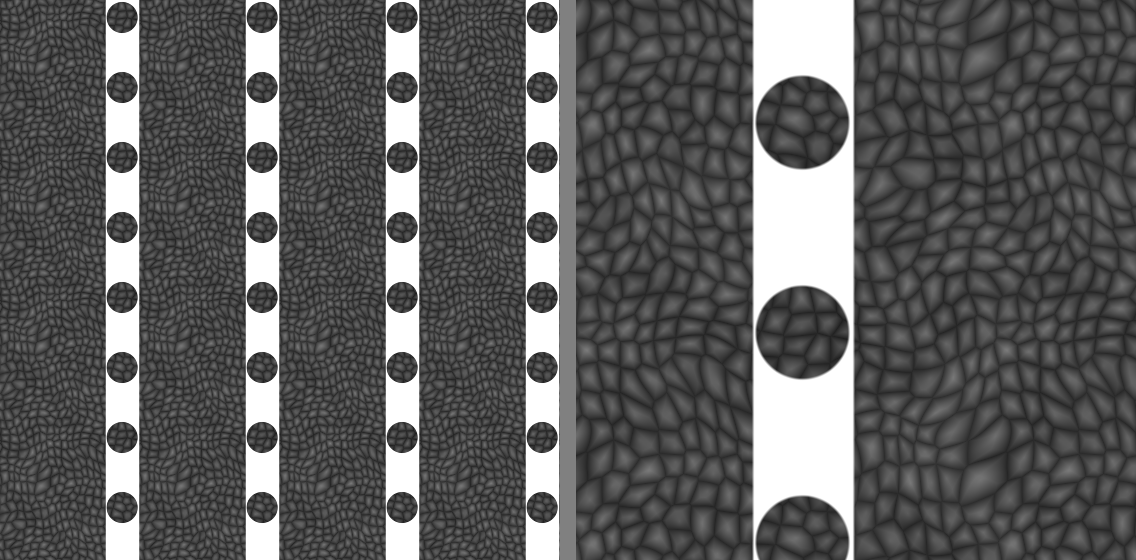
Left, the full canvas; right, a detail of the centre.
A three.js fragment shader for this pattern:

```glsl
// Dark grained-leather stripes parted by white bands, each band holding a row of leather dots.
// The grain is a warped, lightly jittered Voronoi lattice that wraps on every tile;
// bands and dots are distance functions repeated over a 4 by 4 tiling.

varying vec2 vUv;

const float TAU = 6.2831853;
const float TILES = 4.0;
const float EDGE = 0.004;              // half width of the smoothed edges, in tiles
const vec2 GRAIN = vec2(18.0, 16.0);   // leather cells per tile
const float JITTER = 0.56;
const float BAND_CENTRE = 0.875;
const float BAND_HALF_WIDTH = 0.120;
const vec2 DOT_CENTRE = vec2(0.8725, 0.375);
const float DOT_SPACING = 0.5;
const float DOT_RADIUS = 0.111;

vec2 hash22(vec2 p) {
  vec3 h = fract(p.xyx * vec3(0.1031, 0.1030, 0.0973));
  h += dot(h, h.yzx + 33.33);
  return fract((h.xx + h.yz) * h.zy);
}

// Two channels of value noise that wrap after 'period' lattice cells
vec2 tiledNoise(vec2 p, vec2 period, float seed) {
  vec2 i = floor(p);
  vec2 f = fract(p);
  f = f * f * (3.0 - 2.0 * f);
  vec2 a = hash22(mod(i, period) + seed);
  vec2 b = hash22(mod(i + vec2(1.0, 0.0), period) + seed);
  vec2 c = hash22(mod(i + vec2(0.0, 1.0), period) + seed);
  vec2 d = hash22(mod(i + 1.0, period) + seed);
  return mix(mix(a, b, f.x), mix(c, d, f.x), f.y);
}

// Long sways and small irregular pulls that bend the rows and columns
vec2 warp(vec2 p) {
  vec2 sway = vec2(0.016 * sin(TAU * (2.0 * p.y + p.x)),
                   0.035 * cos(TAU * p.x) + 0.014 * sin(TAU * (3.0 * p.x + p.y)));
  vec2 pull = tiledNoise(p * 5.0, vec2(5.0), 17.0) - 0.5;
  vec2 crimp = tiledNoise(p * 11.0, vec2(11.0), 43.0) - 0.5;
  return p + sway + 0.055 * pull + 0.022 * crimp;
}

// Gap between the two nearest cell centres: 0 in the creases, near 1 on the bumps
float creaseDistance(vec2 p, vec2 period) {
  vec2 cell = floor(p);
  vec2 f = fract(p);
  float nearest = 9.0;
  float second = 9.0;
  for (int y = -2; y <= 2; y++) {
    for (int x = -2; x <= 2; x++) {
      vec2 offset = vec2(float(x), float(y));
      vec2 jitter = (hash22(mod(cell + offset, period) + 5.0) - 0.5) * JITTER;
      float d = length(offset + 0.5 + jitter - f);
      second = min(second, max(nearest, d));
      nearest = min(nearest, d);
    }
  }
  return second - nearest;
}

float leather(vec2 p) {
  float bump = creaseDistance(warp(p) * GRAIN, GRAIN);
  float mottle = tiledNoise(p * 9.0, vec2(9.0), 71.0).x - 0.5;
  return 0.16 + 0.29 * pow(bump, 0.8) + 0.05 * mottle;
}

// Signed offset to the nearest of a row of repeats
float repeated(float x, float spacing) {
  return (fract(x / spacing + 0.5) - 0.5) * spacing;
}

float inside(float signedDistance) {
  return 1.0 - smoothstep(-EDGE, EDGE, signedDistance);
}

void main() {
  vec2 p = vUv * TILES;

  float band = inside(abs(repeated(p.x - BAND_CENTRE, 1.0)) - BAND_HALF_WIDTH);
  vec2 toDot = vec2(repeated(p.x - DOT_CENTRE.x, 1.0),
                    repeated(p.y - DOT_CENTRE.y, DOT_SPACING));
  float dotDistance = length(toDot) - DOT_RADIUS;
  float disc = inside(dotDistance);

  // Dots are a touch darker, most of all near the rim
  float rim = smoothstep(-0.05, 0.0, dotDistance);
  float shade = leather(p) * (1.0 - band * (0.05 + 0.12 * rim));

  gl_FragColor = vec4(vec3(mix(shade, 1.0, band * (1.0 - disc))), 1.0);
}
```
